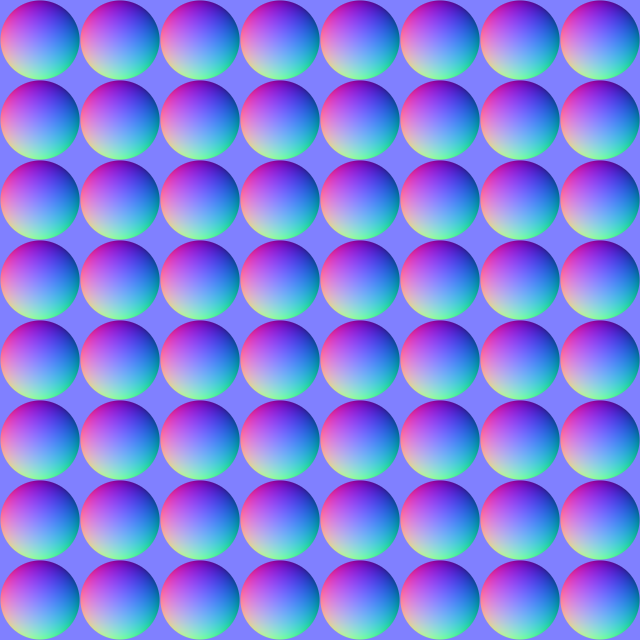
A WebGL 2 fragment shader for this texture map:

```glsl
#version 300 es
precision highp float;
// Tangent-space normal map of a square grid of round hemispherical dimples.

#define REPEATS 8.0       // dimples across and down
#define RADIUS 0.494      // dimple radius, in cells
#define SLOPE_SIGN -1.0   // -1 for dimples, +1 for domes
#define EDGE_WIDTH 1.0    // rim smoothing, in output samples

uniform vec2 u_resolution;
out vec4 fragColor;

const vec3 FLAT_NORMAL = vec3(0.0, 0.0, 1.0);

// Unit normal of a hemisphere; p is the offset from its centre in radii
vec3 hemisphereNormal(vec2 p) {
    vec2 slope = p / max(1.0, length(p));
    float height = sqrt(max(0.0, 1.0 - dot(slope, slope)));
    return vec3(SLOPE_SIGN * slope, height);
}

// Pack a normal from -1..1 into the 0..1 colour range
vec3 encodeNormal(vec3 n) {
    return 0.5 + 0.5 * n;
}

void main() {
    // Cell coordinates, centred on each dimple
    vec2 uv = gl_FragCoord.xy / u_resolution;
    vec2 cell = fract(uv * REPEATS) - 0.5;

    // Smooth coverage of the disc
    float sampleSize = REPEATS / min(u_resolution.x, u_resolution.y);
    float rimDistance = length(cell) - RADIUS;
    float coverage = clamp(0.5 - rimDistance / (EDGE_WIDTH * sampleSize), 0.0, 1.0);

    // Blend the encoded dimple over the flat ground
    vec3 ground = encodeNormal(FLAT_NORMAL);
    vec3 dimple = encodeNormal(hemisphereNormal(cell / RADIUS));
    fragColor = vec4(mix(ground, dimple, coverage), 1.0);
}
```
